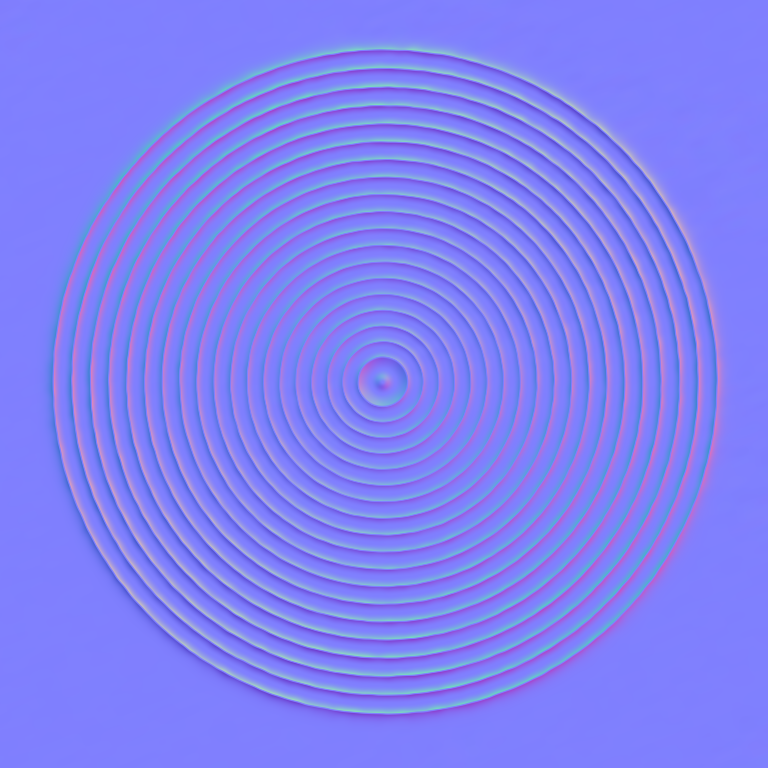
Write a WebGL 1 fragment shader that draws this texture map.

```glsl
precision highp float;

uniform vec2 u_resolution;

const vec2 CENTER = vec2(0.4985, 0.5028);
const float OUTER_DRIFT = 0.003;    // rightward shift of the rim
const float INNER_RADIUS = 0.0325;
const float RING_STEP = 0.0198;     // spacing of the innermost rings
const float RING_GROWTH = 0.000134; // widening of the spacing per ring
const float LAST_RING = 18.0;

float hash(vec2 p) {
  return fract(sin(dot(p, vec2(127.1, 311.7))) * 43758.5453);
}

float valueNoise(vec2 p) {
  vec2 cell = floor(p);
  vec2 f = fract(p);
  f = f * f * (3.0 - 2.0 * f);
  float low = mix(hash(cell), hash(cell + vec2(1.0, 0.0)), f.x);
  float high = mix(hash(cell + vec2(0.0, 1.0)), hash(cell + vec2(1.0)), f.x);
  return mix(low, high, f.y);
}

// Inverts radius = inner + step * k + growth * k * k
float ringIndex(float radius) {
  float d = max(radius - INNER_RADIUS, 0.0);
  float root = sqrt(RING_STEP * RING_STEP + 4.0 * RING_GROWTH * d);
  return (root - RING_STEP) / (2.0 * RING_GROWTH);
}

float ringRadius(float k) {
  return INNER_RADIUS + k * (RING_STEP + RING_GROWTH * k);
}

// Concave groove: leans outward after one crest, inward before the next
float grooveSlope(float t, float startWidth, float sharpness) {
  float lean = 1.0 - 2.0 * t;
  float crest = smoothstep(0.0, startWidth, t) * smoothstep(0.0, 0.07, 1.0 - t);
  return sign(lean) * pow(abs(lean) + 0.0001, sharpness) * crest;
}

float radialSlope(float radius) {
  float rim = ringRadius(LAST_RING);
  float strength = mix(0.46, 0.76, smoothstep(0.08, 0.42, radius));
  if (radius < INNER_RADIUS) {
    float t = radius / INNER_RADIUS;
    return mix(0.95, 0.45, t) * grooveSlope(t, 0.3, 1.3);
  }
  if (radius < rim) {
    return strength * grooveSlope(fract(ringIndex(radius)), 0.07, 2.0);
  }
  float beyond = radius - rim;
  return strength * smoothstep(0.0, 0.0018, beyond) * exp(-beyond / 0.0055);
}

// Faint brushed unevenness of the flat surface
vec2 surfaceGrain(vec2 p) {
  vec2 q = vec2(p.x + p.y * 0.5, p.y - p.x * 0.4) * vec2(35.0, 80.0);
  float patches = smoothstep(0.45, 0.8, valueNoise(p * 5.0 + 3.0));
  vec2 grain = vec2(valueNoise(q), valueNoise(q + 41.0)) - 0.5;
  return grain * (0.006 + 0.03 * patches);
}

// Slopes toward the light end of each channel are drawn slightly stronger
vec2 favorPositive(vec2 slope) {
  return slope * mix(vec2(0.8), vec2(1.1), step(vec2(0.0), slope));
}

vec3 encodeNormal(vec2 slope) {
  float steepness = sqrt(dot(slope, slope) + 0.0004) - 0.02;
  return vec3(0.5 + 0.5 * slope, 0.995 - 0.35 * steepness);
}

void main() {
  vec2 uv = gl_FragCoord.xy / u_resolution;
  vec2 offset = uv - CENTER;
  offset.x -= OUTER_DRIFT * smoothstep(0.0, 0.43, length(offset));
  float radius = length(offset);
  vec2 outward = offset / max(radius, 0.0001);

  // Small irregularities along the crests
  float wobble = (valueNoise(uv * 85.0) - 0.5) * mix(0.0005, 0.001, radius * 2.0);
  float unevenness = mix(0.8, 1.2, valueNoise(uv * 65.0 + 17.0));
  float slope = radialSlope(max(radius + wobble, 0.0)) * unevenness;

  vec2 normal = favorPositive(outward * slope) + surfaceGrain(uv);
  gl_FragColor = vec4(encodeNormal(normal), 1.0);
}
```
